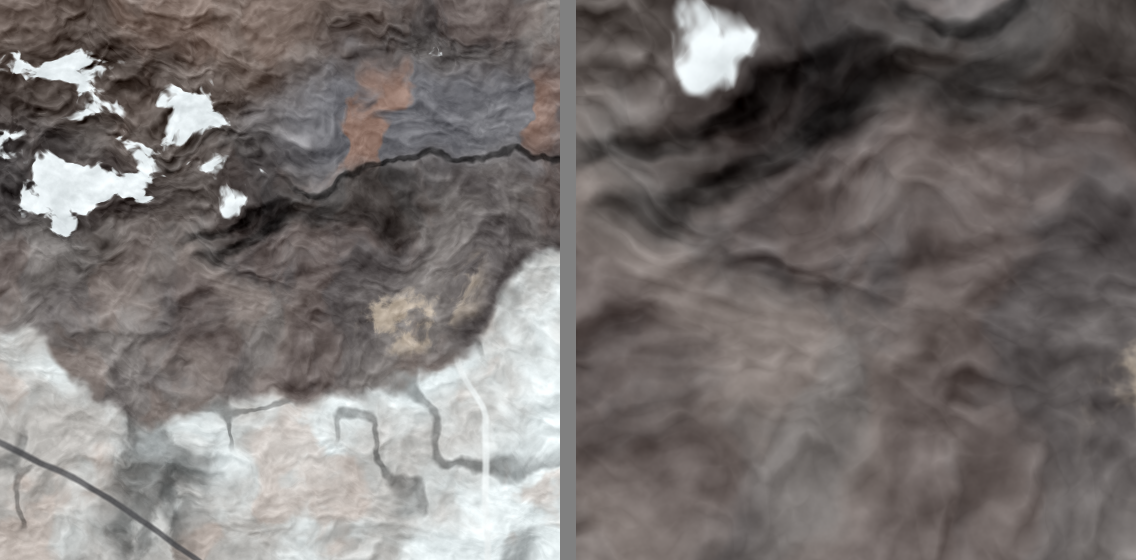
Left: the whole. Right: its middle third, enlarged.
A Shadertoy shader for this texture:

```glsl
// Aerial view of eroded dark mountains with snow patches above a pale, furrowed plain.
#define RELIEF 0.72
#define RELIEF_STEP 0.0045
#define WARP 0.085
#define SNOW_AMOUNT 0.49
#define FURROWS 0.30
#define GRAIN 0.16
#define SUN vec2(0.5, -0.86)

float hash(vec2 p) {
    vec3 q = fract(p.xyx * 0.1031);
    q += dot(q, q.yzx + 33.33);
    return fract((q.x + q.y) * q.z);
}

float noise(vec2 p) {
    vec2 i = floor(p), f = fract(p);
    f = f * f * f * (f * (f * 6.0 - 15.0) + 10.0);
    return mix(mix(hash(i), hash(i + vec2(1, 0)), f.x),
               mix(hash(i + vec2(0, 1)), hash(i + vec2(1, 1)), f.x), f.y);
}

const mat2 TURN = mat2(1.6, 1.2, -1.2, 1.6);

float fbm(vec2 p) {
    float sum = 0.0, amp = 0.5;
    for (int i = 0; i < 5; i++) {
        sum += amp * noise(p);
        p = TURN * p + 17.3;
        amp *= 0.5;
    }
    return sum / 0.97;
}

// Rounded lobes parted by sharp gullies
float height(vec2 p) {
    float sum = 0.0, amp = 0.5;
    p = p * vec2(6.0, 8.5) + 40.0;
    for (int i = 0; i < 5; i++) {
        sum += amp * abs(2.0 * noise(p) - 1.0);
        p = TURN * p + 9.1;
        amp *= 0.53;
    }
    return sum;
}

float blob(vec2 p, vec2 center, vec2 radius) {
    return 1.0 - smoothstep(0.6, 1.3, length((p - center) / radius));
}

float stroke(float dist, float width) {
    return 1.0 - smoothstep(0.3 * width, width, abs(dist));
}

void mainImage(out vec4 fragColor, in vec2 fragCoord) {
    vec2 uv = fragCoord / iResolution.xy;
    vec2 bend = vec2(fbm(uv * 7.0 + 3.0), fbm(uv * 7.0 + 61.0)) - 0.5;
    vec2 p = uv + WARP * bend;
    vec2 q = uv + 2.0 * WARP * bend;

    // Sunlit relief and surface variation
    float lit = height(p - SUN * RELIEF_STEP) - height(p + SUN * RELIEF_STEP);
    lit = clamp(lit * RELIEF, -0.25, 0.25);
    float broad = fbm(p * 9.0 + 20.0);
    float fine = fbm(uv * 48.0 + 5.0) - 0.5;

    // Bare rock: grey dome, brown heights, blue plateau with rust streaks
    vec3 rock = mix(vec3(0.33, 0.31, 0.31), vec3(0.52, 0.50, 0.49), smoothstep(0.25, 0.75, broad));
    float heights = blob(q, vec2(0.18, 0.96), vec2(0.42, 0.22));
    float plateau = blob(q, vec2(0.75, 0.79), vec2(0.30, 0.11));
    rock = mix(rock, vec3(0.41, 0.345, 0.31), 0.7 * heights);
    rock = mix(rock, vec3(0.44, 0.45, 0.48), 0.7 * plateau);
    float rust = smoothstep(0.50, 0.66, fbm(q * vec2(9.0, 6.0) + 80.0));
    rock = mix(rock, vec3(0.59, 0.46, 0.40), 0.8 * rust * max(plateau, 0.2));

    // Shadowed scarp below the plateau and arcs round the dome
    rock *= 1.0 - 0.42 * blob(q, vec2(0.62, 0.65), vec2(0.19, 0.05));
    float scarp = q.y - 0.69 - 0.03 * smoothstep(0.8, 1.0, q.x);
    rock *= 1.0 - 0.5 * stroke(scarp, 0.012) * smoothstep(0.46, 0.54, q.x);
    float ring = length((p - vec2(0.58, 0.43)) * vec2(1.0, 1.25));
    float arcs = stroke(ring - 0.25, 0.018) + 0.7 * stroke(ring - 0.29, 0.012);
    rock *= 1.0 - 0.5 * arcs * blob(uv, vec2(0.41, 0.59), vec2(0.11, 0.07));

    // Pale outcrop on the dome
    float outcrop = blob(q, vec2(0.75, 0.43), vec2(0.12, 0.06));
    rock = mix(rock, vec3(0.72, 0.67, 0.61), outcrop * smoothstep(0.40, 0.62, fbm(p * 26.0)));

    // Snow broken up by dark, rough ground
    float snowland = blob(uv + bend * 0.2, vec2(0.20, 0.74), vec2(0.27, 0.21));
    snowland = max(snowland, 0.8 * blob(q, vec2(0.72, 0.94), vec2(0.16, 0.04)));
    rock *= 1.0 - 0.28 * snowland;
    rock += lit * (1.0 + 0.7 * snowland + 0.3 * heights);
    float cover = fbm(p * vec2(12.0, 15.0) + 33.0) + 0.5 * lit - 1.0 + SNOW_AMOUNT * snowland;
    vec3 snow = vec3(0.91, 0.94, 0.95) + 0.6 * lit;
    vec3 color = mix(rock, snow, smoothstep(-0.02, 0.06, cover));

    // Plain, warm in the west and chalky in the east
    float chalk = smoothstep(0.35, 0.95, broad + 0.4 * uv.x - 0.05);
    vec3 plain = mix(vec3(0.71, 0.70, 0.685), vec3(0.91, 0.945, 0.95), chalk);
    plain = mix(plain, vec3(0.76, 0.69, 0.65), 0.5 * smoothstep(0.52, 0.68, fbm(p * 8.0 + 71.0)));
    float furrow = stroke(noise(p * vec2(11.0, 9.0) + 7.0) - 0.5, 0.11);
    furrow *= smoothstep(0.35, 0.65, noise(p * 7.0 + 90.0));
    float gully = blob(q, vec2(0.29, 0.12), vec2(0.08, 0.23)) * smoothstep(0.35, 0.6, fbm(p * 17.0));
    plain *= (1.0 - FURROWS * furrow) * (1.0 - 0.36 * gully);
    plain += 0.85 * lit;

    // Foot of the mountains
    float valley = (uv.x - 0.25) / 0.12;
    float foot = 0.33 + 0.13 * smoothstep(0.15, 0.02, uv.x) + 0.25 * smoothstep(0.82, 1.0, uv.x)
               - 0.09 * exp(-valley * valley);
    color = mix(color, plain, smoothstep(0.018, -0.018, q.y - foot));

    // Dark fault and white track
    vec2 r = uv + 0.012 * bend;
    float fault = stroke(r.y - 0.21 + 0.45 * r.x + 0.4 * r.x * r.x, 0.009);
    color = mix(color, vec3(0.29, 0.29, 0.30), 0.8 * fault);
    float track = stroke(r.x - 0.868 + 0.05 * smoothstep(0.25, 0.36, r.y), 0.009);
    color = mix(color, vec3(0.94, 0.96, 0.96), 0.8 * track * smoothstep(0.37, 0.34, uv.y));

    color += GRAIN * fine;
    fragColor = vec4(clamp(color, 0.0, 1.0), 1.0);
}
```
